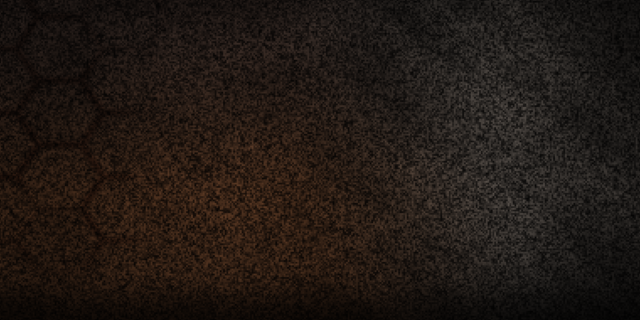
Write a WebGL 1 fragment shader that draws this background.

```glsl
precision highp float;
// Dark grained leather wall: ember glow at left, slate sheen at right, faint hexagon panels.
uniform vec2 u_resolution;

// Lengths are in canvas heights, origin at the lower left.
const vec3 EMBER = vec3(0.160, 0.100, 0.062);
const vec3 UMBER = vec3(0.132, 0.103, 0.092);
const vec3 SLATE = vec3(0.152, 0.140, 0.130);
const vec3 GROOVE_TINT = vec3(0.62, 0.52, 0.48);
const float AMBIENT = 0.64;
const float GRAIN_FREQ = 190.0;
const float GRAIN_GAIN = 1.25;
const float LUMP_GAIN = 0.50;
const float STREAK_GAIN = 0.75;
const vec2 STREAK_DIR = vec2(0.80, -0.60);
const vec2 HEX_CENTER = vec2(0.1875, 0.648);
const float HEX_HEIGHT = 0.20;
const float HEX_SQUEEZE = 0.853;

float hash(vec2 p) {
  vec3 q = fract(p.xyx * 0.1031);
  q += dot(q, q.yzx + 33.33);
  return fract((q.x + q.y) * q.z);
}

float noise(vec2 p) {
  vec2 i = floor(p);
  vec2 f = fract(p);
  f = f * f * (3.0 - 2.0 * f);
  return mix(mix(hash(i), hash(i + vec2(1.0, 0.0)), f.x),
             mix(hash(i + vec2(0.0, 1.0)), hash(i + 1.0), f.x), f.y);
}

float fbm(vec2 p) {
  float sum = 0.0;
  float gain = 0.5;
  for (int i = 0; i < 4; i++) {
    sum += gain * noise(p);
    p = p * 2.03 + 17.7;
    gain *= 0.5;
  }
  return sum / 0.9375;
}

// Soft elliptical spot
float glow(vec2 p, vec2 center, vec2 radius) {
  vec2 d = (p - center) / radius;
  return exp(-dot(d, d));
}

// Offset from the nearest flat-topped hexagon center, in hexagon heights
vec2 hexLocal(vec2 p) {
  vec2 q = (p - HEX_CENTER) * vec2(HEX_SQUEEZE, 1.0) / HEX_HEIGHT;
  vec2 period = vec2(1.7320508, 1.0);
  vec2 a = mod(q + 0.5 * period, period) - 0.5 * period;
  vec2 b = mod(q, period) - 0.5 * period;
  return dot(a, a) < dot(b, b) ? a : b;
}

// Broad light pools, dim corners and dark lower edge
float lighting(vec2 p) {
  float light = AMBIENT;
  light += 0.54 * glow(p, vec2(0.72, 0.36), vec2(0.52, 0.42));
  light += 0.50 * glow(p, vec2(1.56, 0.56), vec2(0.32, 0.42));
  light += 0.20 * glow(p, vec2(0.85, 0.88), vec2(0.35, 0.18));
  light -= 0.18 * glow(p, vec2(0.89, 0.76), vec2(0.15, 0.08));
  light -= 0.22 * glow(p, vec2(1.97, 0.92), vec2(0.22, 0.35));
  light -= 0.25 * glow(p, vec2(1.98, 0.15), vec2(0.22, 0.25));
  light *= mix(0.35, 1.0, smoothstep(-0.01, 0.16, p.y));
  return light * mix(1.0, 0.85, smoothstep(0.90, 1.0, p.y));
}

// Brushed diagonal scuffs on the right half
float streaks(vec2 p) {
  vec2 across = vec2(-STREAK_DIR.y, STREAK_DIR.x);
  vec2 q = vec2(dot(p, STREAK_DIR), dot(p, across));
  q.y += 0.03 * noise(p * 3.0);
  float brushed = fbm(q * vec2(2.2, 13.0) + 5.0) - 0.5;
  return brushed * smoothstep(0.75, 1.35, p.x);
}

// Panel seams: wide uneven shadow plus a thin lit rim
vec3 panels(vec3 color, vec2 p) {
  vec2 local = hexLocal(p);
  vec2 a = abs(local);
  float edge = 0.5 - max(a.y, dot(a, vec2(0.8660254, 0.5)));
  float fade = 1.0 - smoothstep(0.28, 0.68, p.x);
  fade *= smoothstep(0.08, 0.30, p.y);
  fade += 0.25 * smoothstep(1.80, 1.95, p.x) * smoothstep(0.5, 0.7, p.y);
  float uneven = smoothstep(0.30, 0.65, noise(p * 6.0 + 3.0));
  float shadow = (1.0 - smoothstep(0.0, 0.11, edge)) * mix(0.25, 0.95, uneven);
  float seam = 1.0 - smoothstep(0.008, 0.026, edge);
  float rim = smoothstep(0.015, 0.03, edge) * (1.0 - smoothstep(0.03, 0.055, edge));
  color *= mix(vec3(1.0), GROOVE_TINT, fade * max(shadow, 0.55 * seam));
  return color * (1.0 + 0.22 * fade * rim * step(local.y, 0.0));
}

void main() {
  vec2 p = gl_FragCoord.xy / u_resolution.y;
  p.x *= 2.0 * u_resolution.y / u_resolution.x;

  // Hue shifts from ember through umber to slate
  vec3 color = mix(EMBER, UMBER, smoothstep(0.35, 0.95, p.y) * 0.9);
  color = mix(color, SLATE, smoothstep(0.85, 1.60, p.x + 0.25 * (p.y - 0.5)));

  // Light with mottling and scuffs
  float mottle = fbm(p * 5.0) - 0.5;
  color *= lighting(p) * (1.0 + 0.45 * mottle + STREAK_GAIN * streaks(p));
  color = panels(color, p);

  // Leather grain at two sizes
  float grain = GRAIN_GAIN * (noise(p * GRAIN_FREQ) - 0.5);
  float lumps = LUMP_GAIN * (noise(p * GRAIN_FREQ * 0.45 + 41.0) - 0.5);
  color *= 1.0 + grain + lumps;

  gl_FragColor = vec4(max(color, 0.0), 1.0);
}
```
